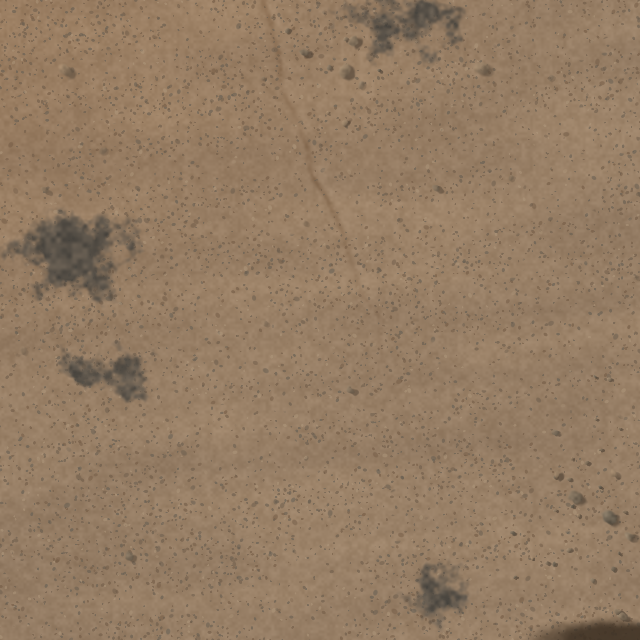
Write a Shadertoy shader that draws this texture.

```glsl
// Dry sandy ground seen from above: faint wind bands, a worn track, fine grit,
// side-lit stones and ragged grey shrubs. Value noise shades the sand and
// jittered cell grids scatter the stones.

float hash(vec2 p) {
    return fract(sin(dot(p, vec2(127.1, 311.7))) * 43758.5453);
}

float noise(vec2 p) {
    vec2 i = floor(p), f = fract(p);
    f = f * f * (3.0 - 2.0 * f);
    return mix(mix(hash(i), hash(i + vec2(1, 0)), f.x),
               mix(hash(i + vec2(0, 1)), hash(i + vec2(1, 1)), f.x), f.y);
}

float fbm(vec2 p) {
    float sum = 0.0, amp = 0.533;
    for (int i = 0; i < 4; i++) {
        sum += amp * noise(p);
        p = mat2(1.6, 1.2, -1.2, 1.6) * p + 5.3;
        amp *= 0.5;
    }
    return sum;
}

// Scattered stones: x = coverage, y = random tone, z = side facing the light
vec3 stones(vec2 p, float cells, float density, float seed) {
    vec2 q = p * cells, base = floor(q);
    vec3 best = vec3(0.0);
    for (int j = -1; j <= 1; j++)
    for (int i = -1; i <= 1; i++) {
        vec2 id = base + vec2(i, j), key = id + seed;
        float present = smoothstep(0.0, 0.03, density - hash(key));
        vec2 d = q - id - vec2(hash(key + 3.1), hash(key + 7.7));
        float size = mix(0.2, 0.48, pow(hash(key + 17.9), 2.0));
        float a = 6.283 * hash(key + 23.3);
        vec2 e = mat2(cos(a), sin(a), -sin(a), cos(a)) * d * vec2(1.0, 1.35);
        float cover = present * smoothstep(1.15, 0.6, length(e) / size);
        if (cover > best.x)
            best = vec3(cover, hash(key + 11.3), dot(d, vec2(-0.8, 0.6)) / size);
    }
    return best;
}

// Fine grit in grey and brown
vec3 addGrit(vec3 col, vec2 p, float cells, float density, float opacity, float seed) {
    vec3 s = stones(p, cells, density, seed);
    vec3 grit = mix(vec3(0.39, 0.37, 0.33), vec3(0.46, 0.36, 0.27), s.y);
    return mix(col, grit, s.x * opacity);
}

// Larger stones with a lit left side and a shadow on the right
vec3 addRocks(vec3 col, vec2 p, float cells, float density, float seed) {
    vec2 q = p + 0.12 / cells * (vec2(noise(p * cells * 5.0), noise(p * cells * 5.0 + 40.0)) - 0.5);
    float shadow = stones(q + vec2(-0.2, 0.11) / cells, cells, density, seed).x;
    col = mix(col, vec3(0.31, 0.26, 0.21), 0.65 * shadow);
    vec3 s = stones(q, cells, density, seed);
    vec3 rock = mix(vec3(0.43, 0.39, 0.33), vec3(0.57, 0.48, 0.38), s.y);
    rock *= 1.0 + 0.28 * clamp(s.z, -1.0, 1.0) + 0.25 * (noise(p * 190.0) - 0.5);
    return mix(col, rock, s.x * 0.95);
}

// Ragged shrub density around a centre
float shrub(vec2 p, vec2 centre, float radius) {
    vec2 d = (p - centre) / radius;
    float twigs = fbm(p * 26.0 + centre * 50.0) - 0.5;
    float fuzz = noise(p * 150.0) - 0.5;
    return smoothstep(1.0, 0.3, length(d * vec2(0.85, 1.15)) + 2.0 * twigs + 0.35 * fuzz);
}

void mainImage(out vec4 fragColor, in vec2 fragCoord) {
    vec2 p = fragCoord / iResolution.y;

    // Sand with tilted bands, blotches and fine grain
    vec2 tilted = vec2(p.x, p.y - 0.06 * p.x);
    float bands = fbm(tilted * vec2(3.0, 19.0));
    float blotches = fbm(p * 9.0 + 12.0);
    float tone = 0.6 + 1.1 * (bands - 0.5) + 0.7 * (blotches - 0.5);
    vec3 col = mix(vec3(0.555, 0.463, 0.372), vec3(0.622, 0.522, 0.418), clamp(tone, 0.0, 1.0));
    float warmth = (1.0 - p.x) * smoothstep(0.2, 1.0, p.y);
    col += vec3(0.012, -0.004, -0.016) * warmth;
    col += 0.035 * (noise(p * 230.0) - 0.5) + 0.04 * (noise(p * 110.0 + 9.0) - 0.5);

    // Worn track bending down the middle
    float trackX = 0.42 + 0.21 * smoothstep(1.0, 0.3, p.y) + 0.018 * (noise(vec2(p.y * 22.0, 3.0)) - 0.5);
    float offset = p.x - trackX;
    float worn = smoothstep(0.25, 0.8, p.y) * (0.4 + 0.6 * noise(p * 35.0));
    col -= vec3(0.07, 0.075, 0.075) * worn * exp(-pow(offset / 0.005, 2.0));
    col += 0.022 * worn * exp(-pow((offset - 0.013) / 0.009, 2.0));

    // Grit gathers in streaky patches
    float patches = smoothstep(0.35, 0.68, fbm(tilted * vec2(8.0, 24.0) + 31.0));
    col = addGrit(col, p, 125.0, 0.17 + 0.36 * patches, 0.62, 1.0);
    col = addGrit(col, p, 82.0, 0.04 + 0.2 * patches, 0.55, 57.0);
    vec3 pale = stones(p, 105.0, 0.07, 91.0);
    col = mix(col, vec3(0.69, 0.60, 0.49), 0.5 * pale.x);

    // Stones cluster toward the lower right and upper middle
    float cluster = exp(-dot(p - vec2(0.93, 0.2), p - vec2(0.93, 0.2)) / 0.022)
                  + 0.5 * exp(-dot(p - vec2(0.52, 0.91), p - vec2(0.52, 0.91)) / 0.009);
    col = addRocks(col, p, 64.0, 0.012 + 0.16 * cluster, 133.0);
    col = addRocks(col, p, 30.0, 0.02 + 0.2 * cluster, 211.0);

    // Four shrubs in two loose pairs
    for (int i = 0; i < 4; i++) {
        float m = float(i % 2), k = float(i / 2);
        vec2 centre = vec2(0.17 + 0.46 * k + 0.06 * m * (2.0 * k - 1.0),
                           fract(0.42 + 0.18 * m + 0.55 * k - 0.09 * m * k));
        float cover = shrub(p, centre, 0.055 + 0.015 * abs(m - k));
        vec3 leaf = mix(vec3(0.22, 0.22, 0.21), vec3(0.39, 0.36, 0.32), noise(p * 120.0 + 70.0));
        col = mix(col, leaf, 0.85 * cover);
    }

    // Dark hollow at the lower right corner
    float hollow = length((p - vec2(0.95, 0.0)) / vec2(0.13, 0.035)) + 0.5 * (fbm(p * 30.0) - 0.5);
    col = mix(col, vec3(0.23, 0.18, 0.13), 0.85 * smoothstep(1.1, 0.5, hollow));

    fragColor = vec4(col, 1.0);
}
```
